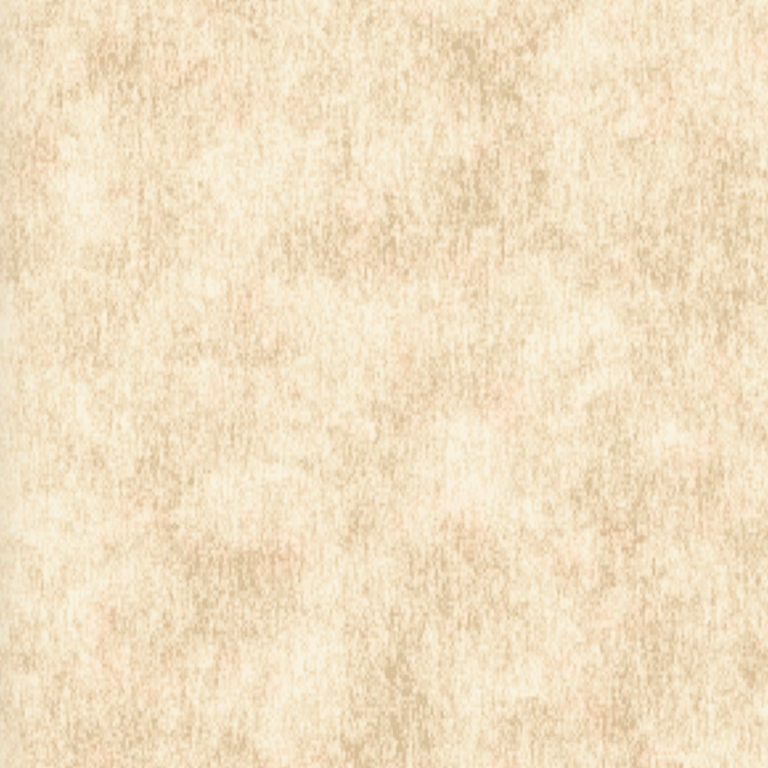
Write a Shadertoy shader that draws this texture.

```glsl
// Cream parchment paper: warped cloudy mottling in ivory and tan,
// overlaid with crisp vertical fibres, faint pink stains and a grey left edge.
// One tone value drives the colour; all layers are sums of value noise.

float hash(vec2 cell) {
    uvec2 q = uvec2(ivec2(cell)) * uvec2(1597u, 3812u);
    uint n = (q.x ^ q.y ^ (q.x >> 7)) * 74771u + q.y * 2891u;
    n = (n ^ (n >> 15)) * 73244475u;
    n = (n ^ (n >> 16)) * 73244475u;
    return float((n ^ (n >> 16)) & 65535u) / 65535.0;
}

float valueNoise(vec2 p) {
    vec2 cell = floor(p), f = fract(p);
    f = f * f * (3.0 - 2.0 * f);
    float low = mix(hash(cell), hash(cell + vec2(1, 0)), f.x);
    float high = mix(hash(cell + vec2(0, 1)), hash(cell + vec2(1, 1)), f.x);
    return mix(low, high, f.y);
}

// Layered noise, rotated per octave to hide the lattice
float cloud(vec2 p) {
    float sum = 0.0, weight = 1.0, total = 0.0;
    for (int i = 0; i < 5; i++) {
        sum += weight * valueNoise(p);
        total += weight;
        weight *= 0.65;
        p = mat2(1.6, 1.2, -1.2, 1.6) * p + 17.3;
    }
    return sum / total;
}

// Blotches with ragged outlines, centred on zero
float mottling(vec2 uv) {
    vec2 warp = vec2(cloud(uv * 14.0 + 40.0), cloud(uv * 14.0 + 80.0)) - 0.5;
    vec2 p = uv + 0.08 * warp;
    float broad = cloud(p * vec2(9.5, 8.5) + 5.0) - 0.5;
    float patches = smoothstep(0.44, 0.56, cloud(p * 15.0 + 120.0)) - 0.5;
    float flecks = smoothstep(0.42, 0.60, cloud(p * 30.0 + 160.0)) - 0.5;
    return 4.6 * broad + 0.85 * patches + 0.6 * flecks;
}

// Vertical fibres and crisp speckle, centred on zero
float fibres(vec2 uv) {
    float sway = 0.004 * valueNoise(uv * 14.0);
    vec2 p = vec2(uv.x + sway, uv.y);
    float threads = valueNoise(p * vec2(240.0, 70.0) + 50.0) - 0.5;
    float strands = valueNoise(p * vec2(190.0, 16.0) + 300.0) - 0.5;
    float speckle = valueNoise(uv * vec2(290.0, 210.0) + 700.0) - 0.5;
    return 2.2 * threads + 1.2 * strands + 2.8 * speckle;
}

void mainImage(out vec4 fragColor, in vec2 fragCoord) {
    vec2 uv = fragCoord / iResolution.y;

    // Grain shows less on the pale patches
    float blotch = mottling(uv);
    float grain = fibres(uv) * mix(1.15, 0.85, smoothstep(-1.0, 1.0, blotch));
    float tone = clamp(blotch + grain, -2.8, 2.3);

    // Tan to ivory ramp
    vec3 cream = vec3(0.950, 0.882, 0.761);
    vec3 color = cream + vec3(0.021, 0.036, 0.050) * tone
               - vec3(0.005, 0.003, 0.001) * tone * tone;

    // Faint pink stains
    float stain = smoothstep(0.55, 0.72, cloud(uv * 15.0 + 210.0));
    color += stain * vec3(0.010, -0.012, -0.010);

    // Greyish shading along the left edge
    float edge = exp(-uv.x * 45.0);
    color = mix(color, vec3(0.88, 0.83, 0.74), 0.4 * edge);

    fragColor = vec4(clamp(color, 0.0, 1.0), 1.0);
}
```
